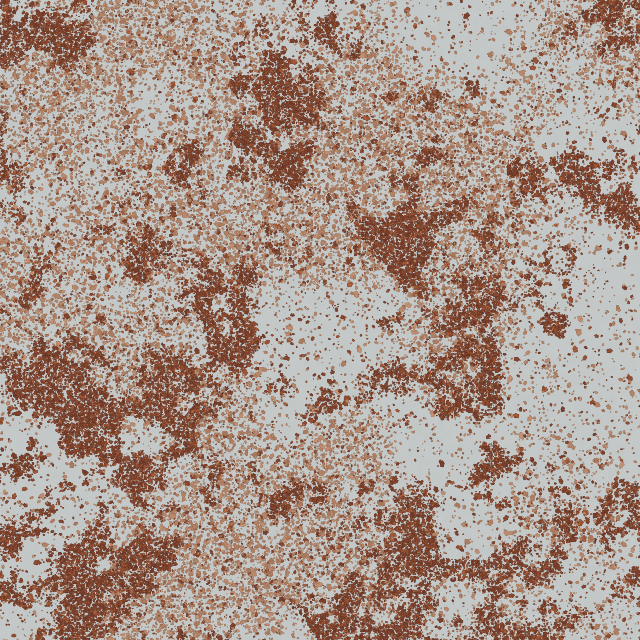
A three.js fragment shader for this texture:

```glsl
// Rust flakes and tan specks scattered in ragged clumps over pale grey paint.
varying vec2 vUv;

#define GRID 112.0        // cells across for the largest flakes
#define GRID_STEP 1.55    // each layer is finer by this factor
#define LAYERS 3
#define RUST_SCALE 9.5    // frequency of the rust clumps
#define TAN_SCALE 4.2     // frequency of the tan drifts
#define RUST_LEVEL 0.595  // higher leaves fewer clumps
#define RUST_SOFT 0.075   // softness of the clump borders
#define TAN_AMOUNT 0.36
#define EDGE 0.0009       // half width of the smoothed outline
#define RIM 0.0016        // width of the dark border of a flake

const vec3 PAINT = vec3(0.765, 0.783, 0.782);
const vec3 RUST_DARK = vec3(0.48, 0.245, 0.17);
const vec3 RUST_LIGHT = vec3(0.68, 0.37, 0.23);
const vec3 TAN_DARK = vec3(0.66, 0.46, 0.35);
const vec3 TAN_LIGHT = vec3(0.78, 0.59, 0.47);

vec3 hash3(vec2 p) {
  vec3 q = fract(p.xyx * vec3(0.1031, 0.1030, 0.0973));
  q += dot(q, q.yxz + 33.33);
  return fract((q.xxy + q.yzz) * q.zyx);
}

float valueNoise(vec2 p) {
  vec2 i = floor(p);
  vec2 f = fract(p);
  f = f * f * (3.0 - 2.0 * f);
  float low = mix(hash3(i).x, hash3(i + vec2(1.0, 0.0)).x, f.x);
  float high = mix(hash3(i + vec2(0.0, 1.0)).x, hash3(i + 1.0).x, f.x);
  return mix(low, high, f.y);
}

// Layered noise; a higher gain gives a more broken field.
float fbm(vec2 p, float gain) {
  float sum = 0.0;
  float weight = 1.0;
  float total = 0.0;
  for (int i = 0; i < 4; i++) {
    sum += weight * valueNoise(p);
    total += weight;
    weight *= gain;
    p = mat2(1.6, 1.2, -1.2, 1.6) * p + 17.3;
  }
  return sum / total;
}

// Chance of a rust flake (x) and of a tan one (y) at a place.
vec2 flakeChance(vec2 p) {
  float drift = fbm(p * TAN_SCALE + 61.0, 0.6);
  float clump = fbm(p * RUST_SCALE + 23.0, 0.78);
  float spread = smoothstep(0.36, 0.72, drift);
  float rust = smoothstep(RUST_LEVEL - RUST_SOFT, RUST_LEVEL + RUST_SOFT, clump);
  return vec2(0.03 + 0.05 * spread + 0.9 * rust, 0.05 + TAN_AMOUNT * spread);
}

// Paints one layer of jittered flakes, one per cell, over the base colour.
vec3 paintFlakes(vec3 base, vec2 uv, float grid, float seed) {
  vec2 home = floor(uv * grid);
  for (int y = -1; y <= 1; y++) {
    for (int x = -1; x <= 1; x++) {
      vec2 cell = home + vec2(float(x), float(y));
      vec3 place = hash3(cell + seed);
      vec3 look = hash3(cell + seed + 371.0);
      vec2 center = (cell + 0.5 + 0.8 * (place.xy - 0.5)) / grid;
      vec2 offset = uv - center;
      float radius = mix(0.18, 0.54, place.z) / grid;
      float reach = length(offset);
      if (reach > radius * 1.3 + EDGE) continue;

      // Ragged outline from layered sines around the centre
      float angle = atan(offset.y, offset.x + 0.000001);
      float ragged = 1.0 + 0.17 * sin(angle * 2.0 + look.y * 40.0)
                         + 0.10 * sin(angle * 5.0 + look.z * 40.0);
      float inside = radius * ragged - reach;

      // Kind of flake, with a share of cells left bare
      vec2 chance = flakeChance(center);
      float isRust = step(look.x, chance.x);
      float present = step(look.x, chance.x + (1.0 - chance.x) * chance.y);

      // Body tone, darkened towards the rim
      float tone = look.y * 0.75 + 0.25 * valueNoise(uv * 420.0 + seed);
      vec3 body = mix(mix(TAN_DARK, TAN_LIGHT, tone),
                      mix(RUST_DARK, RUST_LIGHT, tone * tone * 1.25), isRust);
      float rim = 1.0 - smoothstep(0.0, RIM, inside);
      body *= 1.0 - rim * mix(0.16, 0.24, isRust);
      base = mix(base, body, present * smoothstep(-EDGE, EDGE, inside));
    }
  }
  return base;
}

void main() {
  vec3 color = PAINT + 0.012 * (valueNoise(vUv * 90.0) - 0.5);

  // Large flakes first, fine specks on top
  float grid = GRID;
  for (int i = 0; i < LAYERS; i++) {
    color = paintFlakes(color, vUv, grid, 53.0 * float(i + 1));
    grid *= GRID_STEP;
  }
  gl_FragColor = vec4(color, 1.0);
}
```
